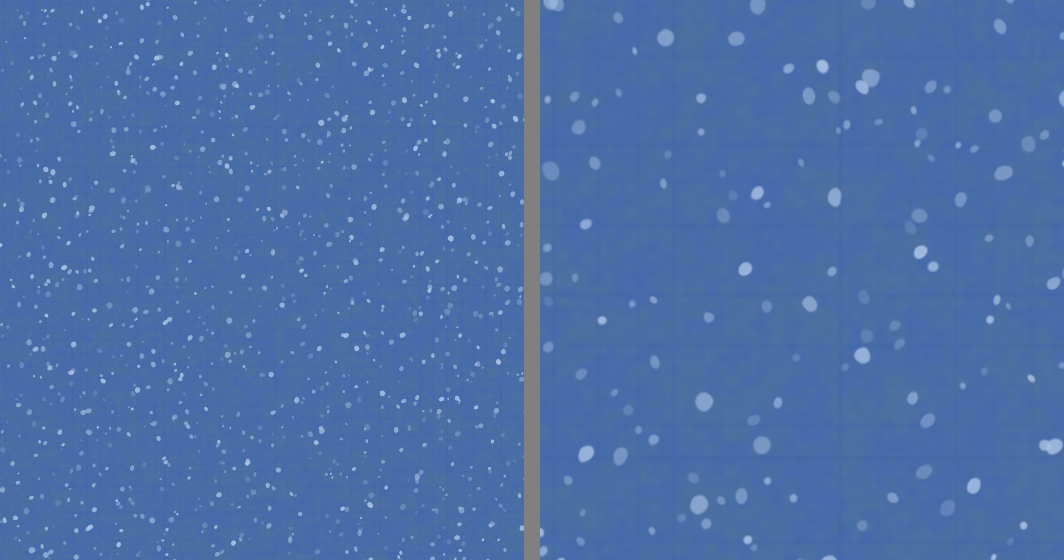
Left, the full canvas; right, a detail of the centre.
A WebGL 2 fragment shader for this texture:

```glsl
#version 300 es
precision highp float;
// Pale flecks of paint strewn over blue cloth with a faint woven grid.
// The cloth is value noise plus uneven threads; the flecks are soft, tilted
// ellipses, one per jittered cell, stacked in several layers.

uniform vec2 u_resolution;
out vec4 fragColor;

float hash(vec2 p) {
    return fract(sin(dot(p, vec2(127.1, 311.7))) * 43758.5453);
}

float valueNoise(vec2 p) {
    vec2 i = floor(p), f = fract(p);
    f = f * f * (3.0 - 2.0 * f);
    return mix(mix(hash(i), hash(i + vec2(1, 0)), f.x),
               mix(hash(i + vec2(0, 1)), hash(i + vec2(1, 1)), f.x), f.y);
}

// Thin lines at slightly uneven steps, each with its own strength
float threads(float x, float seed) {
    float s = x * 42.0;
    float id = floor(s);
    float centre = 0.35 + 0.3 * hash(vec2(id, seed));
    float strength = mix(0.15, 0.8, hash(vec2(id, seed + 5.0)));
    return strength * (1.0 - smoothstep(0.02, 0.085, abs(fract(s) - centre)));
}

vec3 cloth(vec2 p) {
    float hue = 0.6 * valueNoise(p * 150.0) + 0.4 * valueNoise(p * 38.0 + 17.0);
    vec3 color = mix(vec3(0.280, 0.418, 0.672), vec3(0.297, 0.440, 0.630),
                     smoothstep(0.15, 0.85, hue));
    color += 0.012 * (valueNoise(p * 260.0 + 40.0) - 0.5);
    float grid = max(threads(p.x, 3.0), threads(p.y, 8.0));
    grid *= 0.5 + 0.5 * valueNoise(p * 60.0 + 9.0);
    return mix(color, vec3(0.245, 0.390, 0.655), 0.6 * grid);
}

// Opacity of the strongest fleck covering p in one layer
float flecks(vec2 p, float cells, float seed) {
    vec2 home = floor(p * cells);
    float cover = 0.0;
    for (int y = -1; y <= 1; y++) {
        for (int x = -1; x <= 1; x++) {
            vec2 cell = home + vec2(x, y);
            vec2 key = cell + seed * 61.0;
            if (hash(key) > 0.58) continue;
            vec2 jitter = vec2(hash(key + 11.3), hash(key + 23.7));
            vec2 d = p - (cell + jitter) / cells;

            // Mostly upright ovals, leaning either way
            float angle = 2.2 * (hash(key + 37.1) - 0.6);
            float c = cos(angle), s = sin(angle);
            d = mat2(c, -s, s, c) * d;
            float size = hash(key + 41.9);
            float radius = mix(0.0021, 0.0058, size * sqrt(size));
            float stretch = mix(1.0, 1.5, hash(key + 53.3));
            d.x *= stretch;

            // Wobbly outline with a soft edge
            float wobble = 0.0012 * (valueNoise(p * 220.0 + seed) - 0.5);
            float inside = 1.0 - smoothstep(-0.0011, 0.0011, length(d) - radius + wobble);
            float opacity = mix(0.18, 0.95, pow(hash(key + 67.7), 1.2));
            cover = max(cover, inside * opacity);
        }
    }
    return cover;
}

void main() {
    vec2 p = gl_FragCoord.xy / u_resolution.y;
    vec3 color = cloth(p);
    for (int layer = 0; layer < 3; layer++) {
        float n = float(layer);
        float cover = flecks(p + 0.37 * n, 25.0 + 2.0 * n, n + 1.0);
        color = mix(color, vec3(0.66, 0.76, 0.90), cover);
    }
    fragColor = vec4(color, 1.0);
}
```
